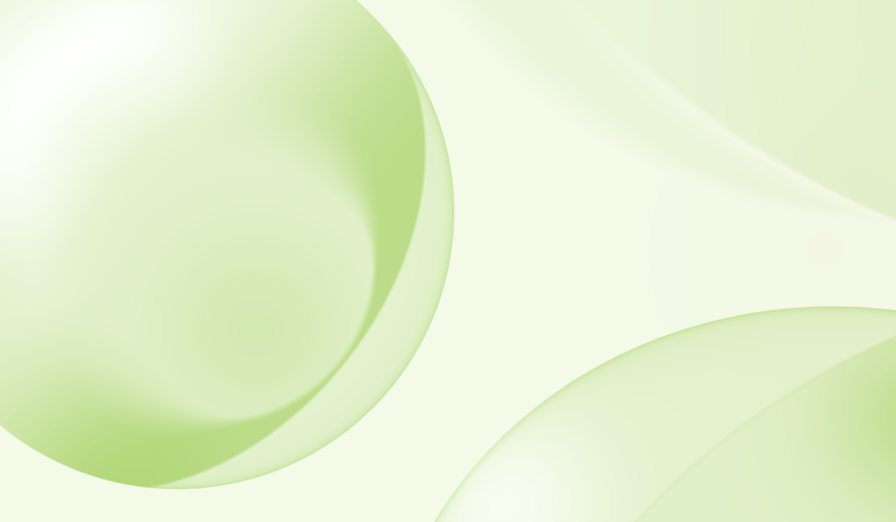
Reproduce this background procedurally as a Shadertoy shader.

```glsl
#define PALE vec3(0.952, 0.980, 0.910)
#define LEAF vec3(0.750, 0.870, 0.560)
#define WARM vec3(0.957, 0.968, 0.900)
#define BALL_CENTER vec2(0.339, 0.594)
#define BALL_RADIUS 0.531
#define LENS_CENTER vec2(0.431, 0.482)
#define DOME_CENTER vec2(1.596, -0.382)
#define AXIS vec2(0.79, -0.613)

float circle(vec2 p, vec2 center, float radius) {
    return length(p - center) - radius;
}

// Approximate signed distance to an ellipse
float ellipse(vec2 p, vec2 radii) {
    float k = length(p / radii);
    return (k - 1.0) * k / max(length(p / (radii * radii)), 1e-4);
}

float cover(float d, float blur) {
    return 1.0 - smoothstep(-blur, blur, d);
}

float glow(vec2 p, vec2 center, float size) {
    vec2 q = (p - center) / size;
    return exp(-dot(q, q));
}

// Coordinates along and across the tilted axis of the ball
vec2 tilt(vec2 p) {
    return vec2(dot(p, AXIS), dot(p, vec2(-AXIS.y, AXIS.x)));
}

// Tones run from 0 (pale) to 1 (leaf); below 0 is a highlight
float ballTone(vec2 p, float rim) {
    vec2 q = p - BALL_CENTER;
    float r = length(q);
    vec2 dir = q / max(r, 1e-4);

    // Body: shaded along the axis, lit in an arc at the upper left
    float along = tilt(q).x;
    float body = 0.17 + 0.88 * smoothstep(-0.17, 0.28, along);
    body += 0.25 * smoothstep(0.25, 0.53, r) * smoothstep(0.2, 0.9, dot(dir, vec2(-0.8, -0.6)));
    float arc = (r - 0.36) / 0.14;
    body -= 0.38 * exp(-arc * arc) * smoothstep(0.35, 0.95, dot(dir, vec2(-0.707, 0.707)));

    // Lens: crisp at the lower right, melting away elsewhere
    vec2 l = p - LENS_CENTER;
    float facing = dot(l, AXIS) / max(length(l), 1e-4);
    float blur = mix(0.09, 0.008, smoothstep(-0.1, 0.8, facing));
    float lens = 0.31 + 0.30 * glow(p, vec2(0.49, 0.37), 0.19);
    body = mix(body, lens, cover(ellipse(tilt(l), vec2(0.281, 0.295)), blur));

    // Clear shell around the body
    float shell = 0.30 + 0.12 * exp(rim / 0.03) + 0.45 * exp(rim / 0.006);
    vec2 b = tilt(p - vec2(0.359, 0.554));
    float edge = b.x > 0.0 ? ellipse(b, vec2(0.391, 0.547)) : abs(b.y) - 0.547;
    return mix(shell, body, cover(edge, 0.004));
}

float domeTone(vec2 p, float rim) {
    float tone = 0.30 - 0.42 * glow(p, vec2(0.95, 0.04), 0.20);
    tone += 0.15 * exp(rim / 0.04) + 0.45 * exp(rim / 0.006);

    // Inner fold, deepest toward the right
    float fold = circle(p, vec2(2.321, -1.025), 1.507);
    float inner = 0.36 + 0.60 * glow(p, vec2(1.78, 0.20), 0.19);
    tone = mix(tone, inner, cover(fold, 0.003));
    return tone + 0.14 * exp(-abs(fold) / 0.003);
}

float veilTone(vec2 p) {
    float outer = circle(p, vec2(1.786, 1.737), 1.161);
    float blur = mix(0.045, 0.008, smoothstep(1.0, 1.7, p.x));
    float tone = 0.17 * cover(outer, blur);

    // Bright streak beside the inner fold
    float fold = circle(p, vec2(2.455, 2.339), 1.910);
    tone -= 0.20 * exp(-max(fold, 0.0) / 0.022) * smoothstep(1.0, 1.35, p.x) * cover(outer, blur);
    float inner = 0.17 + 0.15 * smoothstep(1.1, 1.7, p.x);
    return mix(tone, inner, cover(fold, mix(0.02, 0.006, smoothstep(1.1, 1.6, p.x))));
}

void mainImage(out vec4 fragColor, in vec2 fragCoord) {
    vec2 p = fragCoord / iResolution.y;
    float pixel = 1.0 / iResolution.y;

    float tone = veilTone(p);
    float ball = circle(p, BALL_CENTER, BALL_RADIUS);
    tone = mix(tone, ballTone(p, min(ball, 0.0)), cover(ball, pixel));
    float dome = ellipse(p - DOME_CENTER, vec2(0.871, 0.795));
    tone = mix(tone, domeTone(p, min(dome, 0.0)), cover(dome, pixel));

    vec3 backdrop = mix(PALE, WARM, 0.8 * glow(p, vec2(1.58, 0.52), 0.25));
    vec3 color = backdrop + (LEAF - PALE) * tone;
    fragColor = vec4(clamp(color, 0.0, 1.0), 1.0);
}
```
